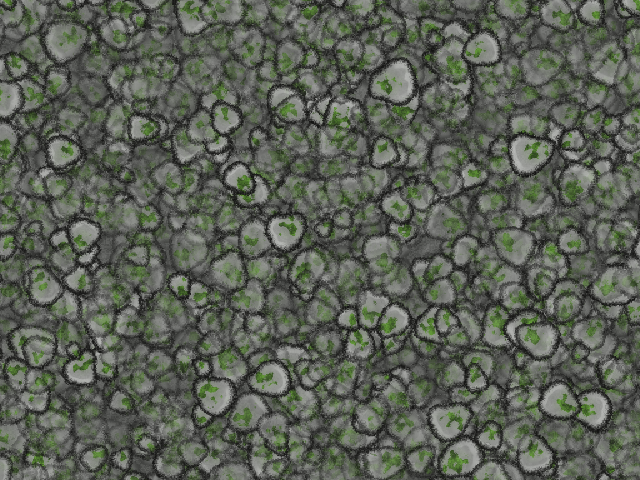
Give the GLSL for this texture, as a WebGL 1 fragment shader.

```glsl
precision highp float;
// A bed of mossy grey pebbles, heaped in translucent layers.
// Each layer scatters wedge-shaped stones on a jittered grid; every stone has
// a dark speckled rim, a pale band on its broad end and moss on its narrow end.

uniform vec2 u_resolution;

#define LAYERS 10
#define CELL 0.098          // grid spacing, in canvas heights
#define MIN_RADIUS 0.19     // stone radius, in cells
#define MAX_RADIUS 0.49
#define MIN_OPACITY 0.28
#define RIM_WIDTH 0.0145    // in canvas heights
#define EDGE_SOFTNESS 0.003
#define GRAIN 384.0         // speckles per canvas height
#define MOSS_SCALE 72.0
#define MOSS_AMOUNT 0.46

const vec3 GROUND = vec3(0.34, 0.345, 0.335);
const vec3 STONE = vec3(0.56, 0.565, 0.555);
const vec3 RIM = vec3(0.07, 0.07, 0.065);
const vec3 MOSS_DARK = vec3(0.15, 0.25, 0.08);
const vec3 MOSS_LIGHT = vec3(0.36, 0.60, 0.16);

vec3 hash3(vec2 p) {
  vec3 q = fract(p.xyx * vec3(0.1031, 0.1030, 0.0973));
  q += dot(q, q.yxz + 33.33);
  return fract((q.xxy + q.yzz) * q.zyx);
}

float corner(vec2 cell, vec2 offset) {
  return dot(hash3(cell).xy * 2.0 - 1.0, offset);
}

float gradientNoise(vec2 p) {
  vec2 i = floor(p), f = fract(p);
  vec2 w = f * f * f * (f * (f * 6.0 - 15.0) + 10.0);
  vec2 e = vec2(1.0, 0.0);
  return mix(mix(corner(i, f), corner(i + e.xy, f - e.xy), w.x),
             mix(corner(i + e.yx, f - e.yx), corner(i + e.xx, f - e.xx), w.x), w.y);
}

// Rounded wedge of unit size, its narrow end towards -y.
float wedge(vec2 q, vec2 seed) {
  float angle = atan(q.y, q.x);
  float wobble = 0.22 * gradientNoise(q * 1.4 + seed);
  return length(q) - 1.0 - 0.09 * sin(3.0 * angle) - wobble;
}

// Colour of a stone at q, with its edge distance and a per-pixel speckle.
vec3 stoneColor(vec2 q, vec2 p, float edge, float d, vec3 traits, vec2 seed, vec3 speckle) {
  float mottle = gradientNoise(p * 55.0 + seed);

  // Body, with a ragged pale band below the rim of the broad end
  vec3 color = STONE * (0.92 + 0.15 * traits.x + 0.07 * mottle);
  float side = smoothstep(0.0, 0.6, q.y + 0.3 * mottle);
  float band = smoothstep(-0.48, -0.40, d + 0.15 * mottle) * side;
  color += 0.10 * band + 0.035 * (speckle.x - 0.5);

  // Moss: clumps that thin out away from the narrow end
  float reach = length(q - vec2(0.15 * (traits.y - 0.5), -0.32));
  float clump = gradientNoise(p * MOSS_SCALE + seed * 3.7);
  float amount = MOSS_AMOUNT + 0.2 * (traits.z - 0.5);
  float moss = smoothstep(0.06, 0.24, clump + amount - reach + 0.16 * (speckle.y - 0.5));
  float tone = clamp(0.5 + 1.3 * mottle + 0.5 * (speckle.z - 0.5), 0.0, 1.0);
  vec3 green = mix(MOSS_DARK, MOSS_LIGHT, tone);
  color = mix(color, green, 0.14 * (1.0 - smoothstep(0.3, 0.8, reach)));
  color = mix(color, green, 0.88 * moss);

  // Dark rim, dithered by the speckle
  float rim = smoothstep(-RIM_WIDTH, -0.001, edge + 0.006 * (speckle.x - 0.5));
  return mix(color, RIM, rim * (0.88 + 0.12 * speckle.y));
}

void main() {
  vec2 p = gl_FragCoord.xy / u_resolution.y;
  vec3 speckle = hash3(floor(p * GRAIN) + 11.0);
  vec3 color = GROUND + 0.16 * gradientNoise(p * 40.0) + 0.08 * (speckle.x - 0.5);

  for (int layer = 0; layer < LAYERS; layer++) {
    float level = float(layer);
    vec2 grid = p / CELL + level * vec2(0.37, 0.71);
    vec2 home = floor(grid);

    for (int j = -1; j <= 1; j++) {
      for (int i = -1; i <= 1; i++) {
        vec2 cell = home + vec2(float(i), float(j));
        vec2 id = cell + 60.0 + level * vec2(37.0, 53.0);
        vec3 place = hash3(id);
        vec3 traits = hash3(id + 517.0);

        float radius = mix(MIN_RADIUS, MAX_RADIUS, place.z);
        vec2 q = (grid - cell - 0.05 - 0.9 * place.xy) / radius;
        if (dot(q, q) > 2.2) continue;

        // Turn and stretch into the stone's own frame
        float turn = 6.2832 * traits.y;
        float c = cos(turn), s = sin(turn);
        q = vec2(c * q.x - s * q.y, s * q.x + c * q.y);
        q *= vec2(1.0 + 0.22 * traits.z, 0.95);

        vec2 seed = place.yx * 40.0;
        float d = wedge(q, seed);
        float edge = d * radius * CELL;
        float ragged = edge + 0.004 * (speckle.z - 0.5);
        float cover = 1.0 - smoothstep(-0.5 * EDGE_SOFTNESS, EDGE_SOFTNESS, ragged);
        if (cover <= 0.0) continue;

        float opacity = mix(MIN_OPACITY, 1.0, traits.x * traits.x);
        vec3 stone = stoneColor(q, p, edge, d, traits, seed, speckle);
        color = mix(color, stone, cover * opacity);
      }
    }
  }
  gl_FragColor = vec4(color, 1.0);
}
```
